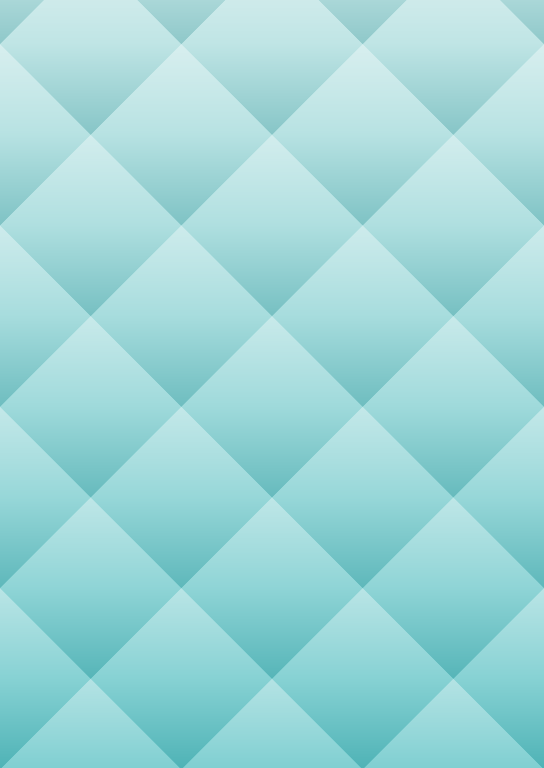
Give the GLSL for this pattern, as a Shadertoy shader.

```glsl
const float DIAMONDS_ACROSS = 3.0;
const vec3 BASE_BOTTOM = vec3(0.498, 0.812, 0.820);
const vec3 BASE_TOP = vec3(0.765, 0.902, 0.902);
const vec3 LOWER_SHADE = vec3(0.190, 0.112, 0.107);
const float UPPER_GLOW = 0.38;

// Repeating 0..1 ramp whose reset is softened over the given width
vec2 smoothSaw(vec2 x, float width) {
    vec2 ramp = fract(x + 0.5 * width);
    return ramp * (1.0 - smoothstep(1.0 - width, 1.0, ramp));
}

// Height inside a diamond: 0 at its lower corner, 1 at its upper corner
float diamondHeight(vec2 p, float edgeWidth) {
    vec2 diagonal = vec2(p.y + p.x, p.y - p.x);
    vec2 ramps = smoothSaw(diagonal, edgeWidth);
    return 0.5 * (ramps.x + ramps.y);
}

// Whiten above the diamond's middle, deepen below it
vec3 shadeDiamond(vec3 base, float height) {
    float offset = 2.0 * height - 1.0;
    vec3 lit = mix(base, vec3(1.0), UPPER_GLOW * max(offset, 0.0));
    return lit - LOWER_SHADE * max(-offset, 0.0);
}

void mainImage(out vec4 fragColor, in vec2 fragCoord) {
    float scale = DIAMONDS_ACROSS / iResolution.x;
    float height = diamondHeight(fragCoord * scale, 1.5 * scale);

    // Overall vertical gradient
    vec3 base = mix(BASE_BOTTOM, BASE_TOP, fragCoord.y / iResolution.y);
    fragColor = vec4(shadeDiamond(base, height), 1.0);
}
```
